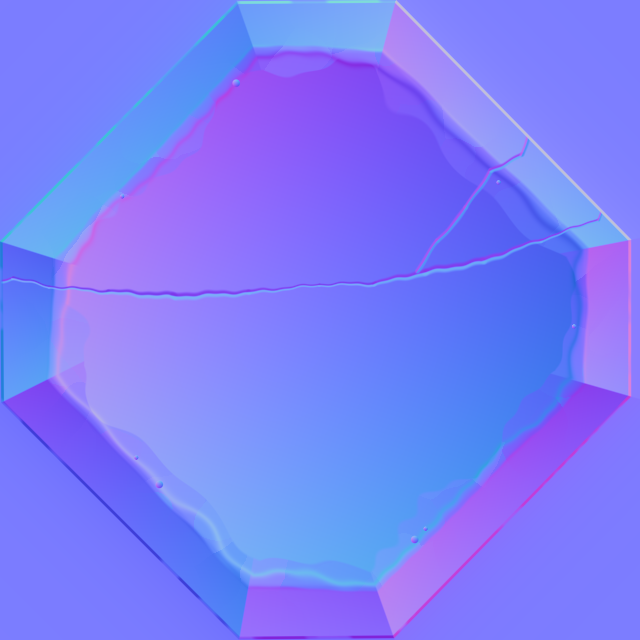
This texture map is drawn by a Shadertoy shader. Its source:

```glsl
// Normal map of a cracked octagonal stone tile with bevelled, chipped edges.
#define RIM_WIDTH 0.016
#define RIM_WOBBLE 0.011
#define CHIP_DEPTH 0.034
#define CRACK_WIDTH 0.0052
#define EDGE_WIDTH 0.0019
#define EDGE_TILT 0.82
#define GLOW_TILT 0.13
#define GLOW_REACH 0.06

// Corners run clockwise from the upper left of the top side.
const vec2 OUTER[8] = vec2[8](
    vec2(.371, .996), vec2(.618, .998), vec2(.984, .625), vec2(.984, .381),
    vec2(.615, .005), vec2(.374, .003), vec2(.004, .372), vec2(.002, .622));
const vec2 INNER[8] = vec2[8](
    vec2(.395, .928), vec2(.598, .922), vec2(.917, .612), vec2(.914, .401),
    vec2(.589, .078), vec2(.388, .082), vec2(.076, .408), vec2(.085, .596));
// Tilt of each bevel at its first and last corner.
const vec4 BEVEL[8] = vec4[8](
    vec4(-.16, .26, .00, .38), vec4(.40, .03, -.10, .38),
    vec4(.38, -.24, .22, .12), vec4(.04, -.48, .42, .04),
    vec4(.05, -.25, .20, -.17), vec4(-.42, .02, .00, -.44),
    vec4(-.27, .26, -.34, -.24), vec4(-.16, .38, -.36, .03));
// Main crack, then its branch.
const int BRANCH = 13;
const vec2 CRACK[19] = vec2[19](
    vec2(-.01, .557), vec2(.020, .566), vec2(.078, .552), vec2(.170, .544),
    vec2(.273, .537), vec2(.390, .543), vec2(.500, .555), vec2(.586, .557),
    vec2(.664, .575), vec2(.755, .592), vec2(.846, .625), vec2(.935, .658),
    vec2(.941, .669), vec2(.651, .577), vec2(.684, .622), vec2(.729, .677),
    vec2(.768, .733), vec2(.816, .758), vec2(.826, .789));
// Pits: centre and radius.
const vec3 PITS[8] = vec3[8](
    vec3(.369, .870, .007), vec3(.191, .693, .004), vec3(.249, .243, .007),
    vec3(.213, .285, .004), vec3(.648, .157, .007), vec3(.665, .174, .004),
    vec3(.779, .715, .004), vec3(.897, .490, .004));

float cross2(vec2 a, vec2 b) { return a.x * b.y - a.y * b.x; }
vec2 leftOf(vec2 a, vec2 b) { vec2 e = normalize(b - a); return vec2(-e.y, e.x); }
vec2 hash2(vec2 c) {
    return fract(sin(vec2(dot(c, vec2(127.1, 311.7)), dot(c, vec2(269.5, 183.3)))) * 437.58);
}
float waves(vec2 p) {
    return .55 * sin(p.x * 27. + 2. * sin(p.y * 19.)) + .3 * sin(p.y * 51. - p.x * 23.)
         + .15 * sin(p.x * 113. + p.y * 87.);
}

// Random tilt of the nearest cell, for flat chipped facets.
vec2 facetTilt(vec2 p) {
    vec2 base = floor(p), tilt = vec2(0);
    float nearest = 9.;
    for (int k = 0; k < 9; k++) {
        vec2 cell = base + vec2(k % 3 - 1, k / 3 - 1), h = hash2(cell);
        float d = length(cell + h - p);
        if (d < nearest) { nearest = d; tilt = h.yx - .5; }
    }
    return tilt;
}

// Crack walls face each other: the upper one tilts down, the lower one up.
vec2 addCracks(vec2 tilt, vec2 p, float px) {
    vec2 q = p + .0014 * vec2(sin(p.y * 95.), sin(p.x * 90.) + .5 * sin(p.x * 210.));
    for (int i = 0; i < 18; i++) {
        if (i == BRANCH - 1) continue;
        vec2 a = CRACK[i], e = CRACK[i + 1] - a, n = leftOf(a, CRACK[i + 1]);
        vec2 r = q - a - e * clamp(dot(q - a, e) / dot(e, e), 0., 1.);
        float width = CRACK_WIDTH * (i < BRANCH ? .85 + .45 * sin(p.x * 15. + 3.6) : .75);
        float side = smoothstep(-px, px, cross2(normalize(e), r));
        float wall = 1. - smoothstep(width * .35, width + px, length(r));
        tilt = mix(tilt, n * mix(.42, -.58, side) + vec2(-.05, 0), wall * .85);
    }
    return tilt;
}

void mainImage(out vec4 fragColor, in vec2 fragCoord) {
    vec2 p = fragCoord / iResolution.xy, c = p - .5;
    float px = 1. / iResolution.y, wave = waves(p);

    // Blend the bevels, split by their mitre lines
    float outside = -1., beyond = -1., total = 1e-4;
    vec2 bevel = vec2(0), normal = vec2(0);
    for (int i = 0; i < 8; i++) {
        int j = (i + 1) % 8;
        vec2 n = leftOf(OUTER[i], OUTER[j]);
        float dOut = dot(p - OUTER[i], n);
        float dIn = dot(p - INNER[i], leftOf(INNER[i], INNER[j]));
        outside = max(outside, dOut);
        beyond = max(beyond, dIn);
        float first = -cross2(normalize(OUTER[i] - INNER[i]), p - INNER[i]);
        float last = cross2(normalize(OUTER[j] - INNER[j]), p - INNER[j]);
        float w = smoothstep(-px, px, first) * smoothstep(-px, px, last);
        float along = clamp(first / max(first + last, 1e-3), 0., 1.);
        float across = clamp(dIn / max(dIn - dOut, 1e-3), 0., 1.);
        bevel += w * (mix(BEVEL[i].xy, BEVEL[i].zw, along) + n * .12 * (.5 - across));
        normal += w * n;
        total += w;
    }
    bevel /= total;
    normal /= total;

    // Domed centre
    vec2 dome = vec2(-.06 - 1.12 * c.x + .4 * c.y, -.03 - .32 * c.x - .97 * c.y);
    vec2 facet = facetTilt(p * 13. + .3 * wave);

    // Broad faint chips, then the worn rim and its crease
    float chip = beyond + CHIP_DEPTH + .028 * waves(p.yx * .8 + .4);
    vec2 tilt = mix(dome, mix(dome, bevel, .22) + .1 * facet, smoothstep(-.002, .003, chip));
    float rim = beyond + RIM_WIDTH + RIM_WOBBLE * wave;
    tilt = mix(tilt, mix(dome, bevel, .5) + .22 * facet, smoothstep(-.003, .004, rim));
    tilt -= normal * .24 * exp(-pow(rim / .006, 2.));
    float face = smoothstep(-.003, .003, beyond + .003 * wave);
    tilt = mix(tilt, bevel + .035 * facet * exp(-max(beyond, 0.) / .03), face);
    tilt += normal * .13 * exp(-pow((beyond + .002) / .004, 2.));

    // Pits and cracks
    for (int i = 0; i < 8; i++) {
        vec2 r = (p - PITS[i].xy) / PITS[i].z;
        tilt = mix(tilt, r * vec2(-.6, .6), 1. - smoothstep(.65, 1., length(r)));
    }
    tilt = addCracks(tilt, p, px);

    // Flat surround with a soft slope near the tile, and a broken bright edge
    vec2 ground = vec2(-.03, -.02) + normal * GLOW_TILT * exp(-max(outside, 0.) / GLOW_REACH);
    tilt = mix(tilt, ground, smoothstep(-px, px, outside));
    float broken = normal.x > .3 && normal.y > .3 ? 1. : smoothstep(-.5, .1, waves(p * 1.7));
    float edge = 1. - smoothstep(EDGE_WIDTH * .5, EDGE_WIDTH + px, abs(outside));
    tilt = mix(tilt, normal * EDGE_TILT, edge * mix(.3, .85, broken));

    float up = sqrt(max(1. - dot(tilt, tilt), 0.));
    fragColor = vec4(.5 + .5 * vec3(tilt, up), 1.);
}
```
